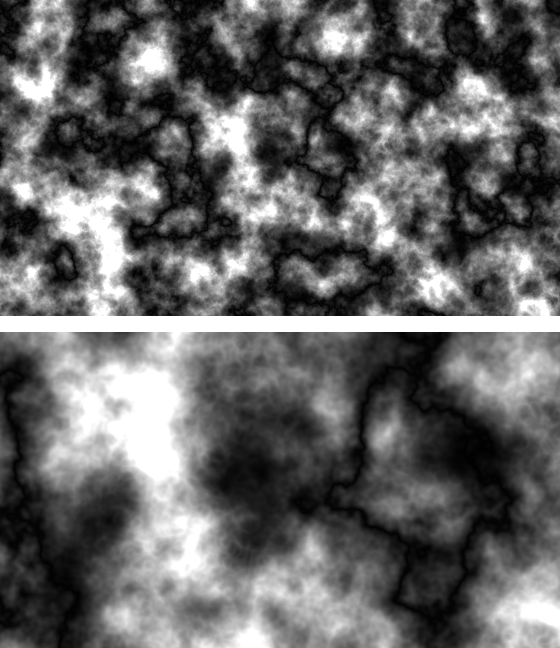
Top, the full canvas; bottom, a detail of the centre.
Write a Shadertoy shader that draws this texture.

```glsl
// Grey smoky marble: dark meandering seams and bright veins from folded gradient noise.

// Integer hash of a lattice cell, giving a unit gradient
vec2 cellGradient(ivec2 cell, uint seed) {
    uint h = uint(cell.x) * 1597334677u ^ uint(cell.y) * 3812015801u ^ seed * 2654435769u;
    h = (h ^ (h >> 16)) * 2146121005u;
    h = (h ^ (h >> 15)) * 2221713035u;
    h ^= h >> 16;
    float angle = 6.28318 * float(h & 0xffffu) / 65536.0;
    return vec2(cos(angle), sin(angle));
}

float gradientNoise(vec2 p, uint seed) {
    ivec2 cell = ivec2(floor(p));
    vec2 f = fract(p);
    vec2 w = f * f * f * (f * (f * 6.0 - 15.0) + 10.0);
    float a = dot(cellGradient(cell, seed), f);
    float b = dot(cellGradient(cell + ivec2(1, 0), seed), f - vec2(1, 0));
    float c = dot(cellGradient(cell + ivec2(0, 1), seed), f - vec2(0, 1));
    float d = dot(cellGradient(cell + ivec2(1, 1), seed), f - vec2(1, 1));
    return mix(mix(a, b, w.x), mix(c, d, w.x), w.y);
}

// Absolute value with a slightly rounded crease
float softAbs(float x, float radius) {
    return sqrt(x * x + radius * radius);
}

// Turn and double the domain between octaves to hide the lattice
const mat2 nextOctave = mat2(1.6, 1.2, -1.2, 1.6);

// Signed cloud field; its zero crossings become the dark seams
float clouds(vec2 p) {
    float sum = 0.0, gain = 1.0;
    for (uint i = 0u; i < 6u; i++) {
        sum += gain * gradientNoise(p, 11u + i);
        p = nextOctave * p + 3.7;
        gain *= 0.55;
    }
    return sum;
}

// Folded octaves; their creases become the bright veins
float folds(vec2 p) {
    float sum = 0.0, gain = 1.0;
    for (uint i = 0u; i < 5u; i++) {
        sum += gain * softAbs(gradientNoise(p, 71u + i), 0.015);
        p = nextOctave * p + 5.3;
        gain *= 0.55;
    }
    return sum;
}

void mainImage(out vec4 fragColor, in vec2 fragCoord) {
    vec2 uv = fragCoord / iResolution.y;

    float seams = softAbs(0.3 + 1.17 * clouds(uv * 4.4 + 2.0), 0.012);
    float veins = 1.65 - 1.75 * folds(uv * 6.5 + 9.0);

    float grey = seams * max(veins, 0.1);
    fragColor = vec4(vec3(clamp(grey, 0.0, 1.0)), 1.0);
}
```
